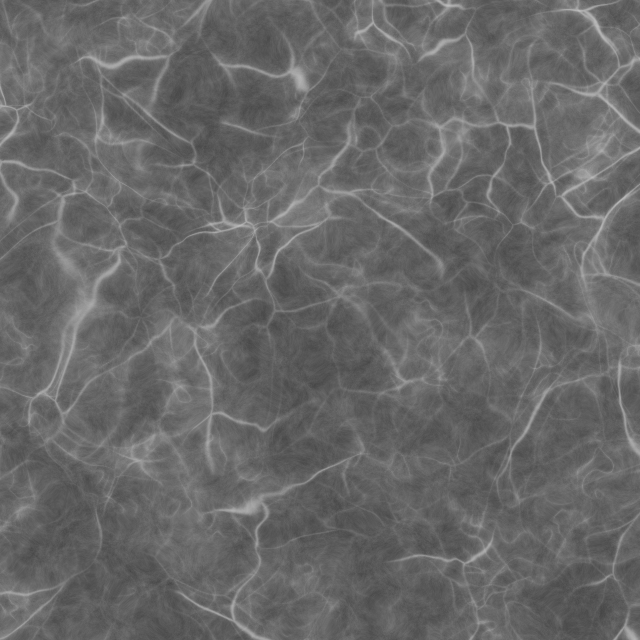
This texture is drawn by a WebGL 2 fragment shader. Its source:

```glsl
#version 300 es
precision highp float;

uniform vec2 u_resolution;
out vec4 fragColor;

vec2 hash2(vec2 p) {
  vec3 q = fract(vec3(p.xyx) * vec3(0.1031, 0.1030, 0.0973));
  q += dot(q, q.yzx + 33.33);
  return fract((q.xx + q.yz) * q.zy);
}

mat2 rotation(float a) {
  return mat2(cos(a), sin(a), -sin(a), cos(a));
}

float cornerSlope(vec2 cell, vec2 offset) {
  float angle = 6.2832 * hash2(cell).x;
  return dot(vec2(cos(angle), sin(angle)), offset);
}

// Gradient noise, centred on zero
float noise(vec2 p) {
  vec2 i = floor(p), f = fract(p);
  vec2 u = f * f * f * (f * (f * 6.0 - 15.0) + 10.0);
  vec2 e = vec2(1.0, 0.0);
  float low = mix(cornerSlope(i, f), cornerSlope(i + e, f - e), u.x);
  float high = mix(cornerSlope(i + e.yx, f - e.yx), cornerSlope(i + 1.0, f - 1.0), u.x);
  return mix(low, high, u.y);
}

float fbm(vec2 p, float gain) {
  float sum = 0.0, amplitude = 0.6;
  for (int i = 0; i < 5; i++) {
    sum += amplitude * noise(p);
    p = rotation(0.6) * p * 2.03 + 17.3;
    amplitude *= gain;
  }
  return sum;
}

vec2 warp(vec2 p, float scale, float amount) {
  return p + amount * vec2(noise(p * scale + 31.7), noise(p * scale + 74.2));
}

// Distance to the nearest cell border, and a random value of the cell
vec2 cellBorder(vec2 p) {
  vec2 base = floor(p), f = fract(p), nearest = vec2(0.0), home = vec2(0.0);
  float best = 9.0, border = 9.0;
  for (int y = -1; y <= 1; y++)
    for (int x = -1; x <= 1; x++) {
      vec2 g = vec2(x, y);
      vec2 r = g + hash2(base + g) - f;
      if (dot(r, r) < best) {
        best = dot(r, r);
        nearest = r;
        home = g;
      }
    }
  for (int y = -2; y <= 2; y++)
    for (int x = -2; x <= 2; x++) {
      vec2 g = home + vec2(x, y);
      vec2 r = g + hash2(base + g) - f;
      vec2 gap = r - nearest;
      if (dot(gap, gap) > 0.0001)
        border = min(border, dot(0.5 * (nearest + r), normalize(gap)));
    }
  return vec2(border, hash2(base + home + 5.0).y);
}

// Bright border lines with a soft glow that differs from cell to cell
float web(vec2 p, float scale, float lineWidth, float glowWidth, float seed) {
  vec2 cell = cellBorder(p * scale + seed);
  float d = cell.x / scale;
  float vary = noise(p * 14.0 + seed);
  float width = lineWidth * (1.0 + 0.7 * vary);
  float strength = smoothstep(-0.25, 0.35, noise(p * 5.0 + seed * 1.7) + 0.35 * vary);
  float core = exp(-d * d / (width * width));
  float glow = exp(-d / (glowWidth * mix(0.3, 1.6, cell.y)));
  return strength * (0.145 * core * (1.0 + 1.2 * vary) + 0.085 * glow);
}

// Thin curls along the zero lines of the noise
float filament(vec2 p, float scale, float sharpness) {
  float curl = exp(-abs(noise(p * scale)) * sharpness);
  return curl * smoothstep(-0.1, 0.35, noise(p * scale * 0.45 + 9.1));
}

void main() {
  vec2 p = gl_FragCoord.xy / u_resolution.y;
  vec2 bent = warp(warp(p, 4.0, 0.08), 10.0, 0.04);
  vec2 rough = warp(bent, 32.0, 0.008);
  vec2 slanted = rotation(-0.7) * rough;
  vec2 stretched = slanted * vec2(0.8, 1.15);

  // Cloudy ground with slanted streaks and fine mottling
  float cloud = 0.5 + fbm(bent * 5.0 + 3.0, 0.6);
  float tone = 0.327 + 0.145 * cloud * cloud;
  tone += 0.03 * noise(slanted * vec2(9.0, 52.0));
  tone += 0.082 * fbm(warp(p, 18.0, 0.025) * 42.0, 0.8);

  // Wide web everywhere, denser webs towards the top
  float upper = smoothstep(0.3, 0.75, p.y + 0.35 * noise(p * 3.0 + 8.0));
  tone += web(stretched, 5.6, 0.0027, 0.014, 12.0);
  tone += web(rough, 8.5, 0.0023, 0.010, 41.0) * mix(0.35, 1.1, upper);
  tone += web(rough + 0.37, 13.0, 0.0020, 0.006, 67.0) * mix(0.2, 0.5, upper);

  // Wisps and small curls, strongest over the pale ground
  float pale = smoothstep(0.25, 0.65, cloud);
  tone += 0.08 * filament(warp(rough, 9.0, 0.035), 9.0, 24.0);
  tone += 0.085 * filament(warp(p, 13.0, 0.04), 18.0, 15.0) * mix(0.4, 1.0, pale);
  tone += 0.105 * pale * filament(warp(p, 24.0, 0.025) + 2.3, 34.0, 10.0);

  // Soft shoulder for the highlights
  tone = min(tone, 0.54) + 0.25 * (1.0 - exp(-max(tone - 0.54, 0.0) / 0.25));
  fragColor = vec4(vec3(tone), 1.0);
}
```
